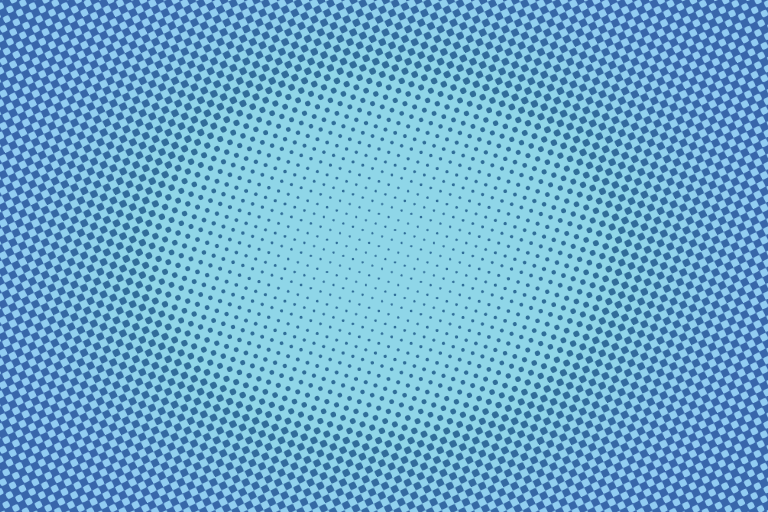
Write a WebGL 2 fragment shader that draws this background.

```glsl
#version 300 es
precision highp float;
// Rotated halftone screen: tiny blue dots on pale cyan in the middle swell
// with distance, join as a checkerboard, then leave pale dots on deep blue.
// A cosine spot function is thresholded by an elliptical tone gradient.

uniform vec2 u_resolution;
out vec4 fragColor;

const float TAU = 6.2831853;

// Lattice coordinates, one unit per halftone cell
vec2 screenCell(vec2 p) {
  float angle = radians(18.5);
  vec2 axis = vec2(cos(angle), -sin(angle));
  vec2 q = p - vec2(0.525, 0.570);
  return vec2(dot(q, axis), dot(q, vec2(-axis.y, axis.x))) / 0.0200;
}

// Ink amount: rises steeply to the ellipse rim, then slowly to the corners
float inkTone(float d) {
  float inner = 0.05 + 0.39 * pow(min(d, 1.0), 3.0);
  return inner + 0.13 * max(d - 1.0, 0.0);
}

void main() {
  vec2 p = gl_FragCoord.xy / u_resolution.y;
  float aspect = u_resolution.x / u_resolution.y;

  // Elliptical distance from the bright middle
  vec2 center = vec2(0.495 * aspect, 0.502);
  float d = length((p - center) / vec2(0.47, 0.37));

  // Spot height is 1 at ink dot centers and 0 at paper dot centers
  vec2 wave = cos(TAU * screenCell(p));
  float spot = 0.5 + 0.25 * (wave.x + wave.y);
  float edge = 0.5 * fwidth(spot) + 0.02;
  float threshold = 1.0 - inkTone(d);
  float ink = smoothstep(threshold - edge, threshold + edge, spot);

  // Both colors turn bluer toward the border
  float outer = smoothstep(0.9, 1.7, d);
  vec3 paper = mix(vec3(0.56, 0.84, 0.91), vec3(0.57, 0.80, 0.95), outer);
  vec3 blue = mix(vec3(0.19, 0.43, 0.60), vec3(0.22, 0.40, 0.67), outer);
  fragColor = vec4(mix(paper, blue, ink), 1.0);
}
```
